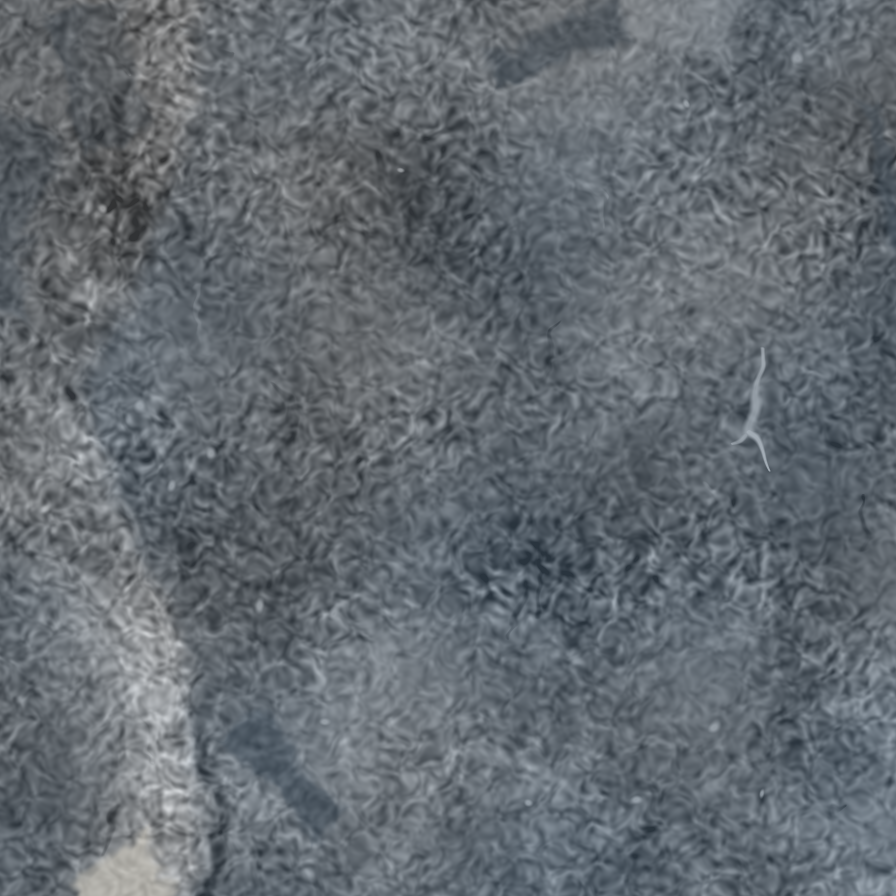
Reproduce this texture procedurally as a WebGL 1 fragment shader.

```glsl
precision highp float;
// Weathered blue-grey slate with short flecked grain, a pale streaked band, shards and thin veins.
uniform vec2 u_resolution;

const vec3 COOL_CAST = vec3(-0.028, 0.002, 0.030);
const vec3 CREAM = vec3(0.74, 0.73, 0.70);
const float BASE_TONE = 0.402;

vec2 hash2(vec2 cell) {
  vec3 h = fract(cell.xyx * vec3(0.1031, 0.1030, 0.0973));
  h += dot(h, h.yzx + 33.33);
  return fract((h.xx + h.yz) * h.zy);
}

float cornerSlope(vec2 cell, vec2 corner, vec2 f) {
  return dot(hash2(cell + corner) * 2.0 - 1.0, f - corner);
}

// Gradient noise, roughly -0.7 to 0.7
float noise(vec2 p) {
  vec2 cell = floor(p), f = fract(p);
  vec2 s = f * f * f * (f * (f * 6.0 - 15.0) + 10.0);
  float low = mix(cornerSlope(cell, vec2(0, 0), f), cornerSlope(cell, vec2(1, 0), f), s.x);
  float high = mix(cornerSlope(cell, vec2(0, 1), f), cornerSlope(cell, vec2(1, 1), f), s.x);
  return mix(low, high, s.y);
}

vec2 rotate(vec2 p, float angle) {
  float c = cos(angle), s = sin(angle);
  return vec2(c * p.x + s * p.y, c * p.y - s * p.x);
}

float fbm(vec2 p) {
  float sum = 0.0, gain = 1.0;
  for (int i = 0; i < 4; i++) {
    sum += gain * noise(p);
    p = rotate(p, 0.64) * 2.0 + 17.3;
    gain *= 0.62;
  }
  return sum;
}

vec2 warp(vec2 p, float scale, float amount) {
  return p + amount * vec2(noise(p * scale + 31.7), noise(p * scale + 74.1));
}

// Short flecks whose direction changes from place to place
float grain(vec2 p) {
  vec2 q = warp(p, 40.0, 0.009);
  vec2 size = vec2(58.0, 104.0);
  float falling = noise(rotate(q, -0.5) * size + 150.0);
  float rising = noise(rotate(q, 0.9) * size + 250.0);
  float turn = smoothstep(-0.12, 0.12, noise(p * 13.0 + 5.0));
  return 0.95 * mix(falling, rising, turn) + 0.40 * noise(q * 36.0 + 9.0)
       + 0.65 * noise(rotate(q, 0.3) * 118.0 + 320.0);
}

// Soft-edged, slanted slab
float shard(vec2 p, vec2 centre, vec2 halfSize, float angle) {
  vec2 d = abs(rotate(p - centre, angle)) - halfSize;
  return 1.0 - smoothstep(-0.008, 0.008, max(d.x, d.y));
}

// Line that thins towards its end
float vein(vec2 p, vec2 a, vec2 b, float width) {
  vec2 ab = b - a;
  float t = clamp(dot(p - a, ab) / dot(ab, ab), 0.0, 1.0);
  float w = width * (1.0 - 0.6 * t);
  return 1.0 - smoothstep(0.2 * w, 1.3 * w, length(p - a - ab * t));
}

// Sparse bright mineral dots
float specks(vec2 p, float scale) {
  vec2 cell = floor(p * scale);
  vec2 spot = 0.3 + 0.4 * hash2(cell + 5.0);
  vec2 pick = hash2(cell + 91.0);
  float radius = mix(0.07, 0.15, pick.y);
  float dist = length(fract(p * scale) - spot);
  return step(0.98, pick.x) * (1.0 - smoothstep(0.3 * radius, 1.4 * radius, dist));
}

void main() {
  vec2 uv = gl_FragCoord.xy / u_resolution;
  vec2 p = warp(warp(warp(uv, 7.0, 0.04), 24.0, 0.018), 65.0, 0.010);
  float clouds = fbm(uv * 3.6 + 4.0);
  float fleck = grain(uv);
  float busy = 0.95 + 0.9 * noise(uv * 7.0 + 60.0);
  float tone = BASE_TONE + 0.13 * clouds + 0.26 * busy * fleck;

  // Pale wisps in the lower right
  float wisp = 1.0 - smoothstep(0.0, 0.11, abs(noise(p * vec2(5.0, 7.0) + 22.0)));
  tone += 0.07 * wisp * smoothstep(0.55, 0.15, uv.y) * smoothstep(0.2, 0.5, uv.x);

  // Dark and pale shards
  float dark = shard(p, vec2(0.12, 0.92), vec2(0.045, 0.08), 0.1);
  dark = max(dark, 0.8 * shard(p, vec2(0.0, 0.76), vec2(0.04, 0.11), -0.15));
  dark = max(dark, shard(p, vec2(0.62, 0.95), vec2(0.09, 0.022), 0.35));
  dark = max(dark, shard(p, vec2(0.32, 0.14), vec2(0.075, 0.022), -0.85));
  dark = max(dark, shard(p, vec2(0.98, 0.80), vec2(0.012, 0.09), 0.25));
  float pale = shard(p, vec2(0.78, 0.99), vec2(0.065, 0.04), -0.3);
  tone = mix(tone, 0.31 + 0.10 * fleck, 0.75 * dark);
  tone = mix(tone, 0.53 + 0.10 * fleck, 0.75 * pale);

  // Streaked band, brightest near the bottom, with a dark crack beside it
  float bend = (uv.y - 0.55) / 0.2;
  float side = p.x - 0.225 + 0.12 * exp(-bend * bend);
  float band = smoothstep(-0.19, -0.04, side) * (1.0 - smoothstep(-0.025, 0.012, side));
  float streak = noise(vec2(side * 65.0, uv.y * 20.0) + 40.0);
  float strength = mix(0.03, 0.15, smoothstep(0.7, 0.25, uv.y));
  tone += band * (strength + 0.22 * streak + 0.12 * clouds + 0.08 * fleck);
  float crack = smoothstep(0.0, 0.01, side) * (1.0 - smoothstep(0.012, 0.03, side));
  tone -= 0.14 * crack * smoothstep(0.32, 0.1, uv.y);

  // Scattered short scratches, light and dark in turn
  for (int i = 0; i < 16; i++) {
    float k = float(i);
    vec2 start = hash2(vec2(k, 3.0));
    vec2 lean = (hash2(vec2(k, 19.0)) - 0.5) * vec2(0.08, 0.2);
    tone += (mod(k, 2.0) * 0.15 - 0.085) * vein(p, start, start + lean, 0.007);
  }

  // Forked white vein and mineral dots
  vec2 q = warp(uv, 34.0, 0.010);
  vec2 fork = vec2(0.838, 0.518);
  float white = 0.8 * vein(q, fork, vec2(0.85, 0.61), 0.007);
  white = max(white, vein(q, fork, vec2(0.857, 0.48), 0.005));
  white = max(white, 0.7 * vein(q, fork, vec2(0.818, 0.505), 0.004));
  tone = mix(tone, 0.72, 0.85 * white);
  tone = mix(tone, 0.70, 0.7 * specks(q, 23.0));

  // Cool below and right, warmer above and along the band
  float cool = 0.95 + 0.9 * noise(uv * 4.0 + 12.0) - 0.6 * (uv.y - 0.5) + 0.4 * (uv.x - 0.5);
  cool = clamp(cool - 0.5 * band + 0.4 * dark, 0.1, 1.5);
  vec3 colour = vec3(max(tone, 0.2)) + COOL_CAST * cool;
  float creamPatch = shard(p, vec2(0.145, 0.015), vec2(0.04, 0.035), 0.5);
  colour = mix(colour, CREAM + 0.08 * fleck, 0.85 * creamPatch);
  gl_FragColor = vec4(clamp(colour, 0.0, 1.0), 1.0);
}
```
